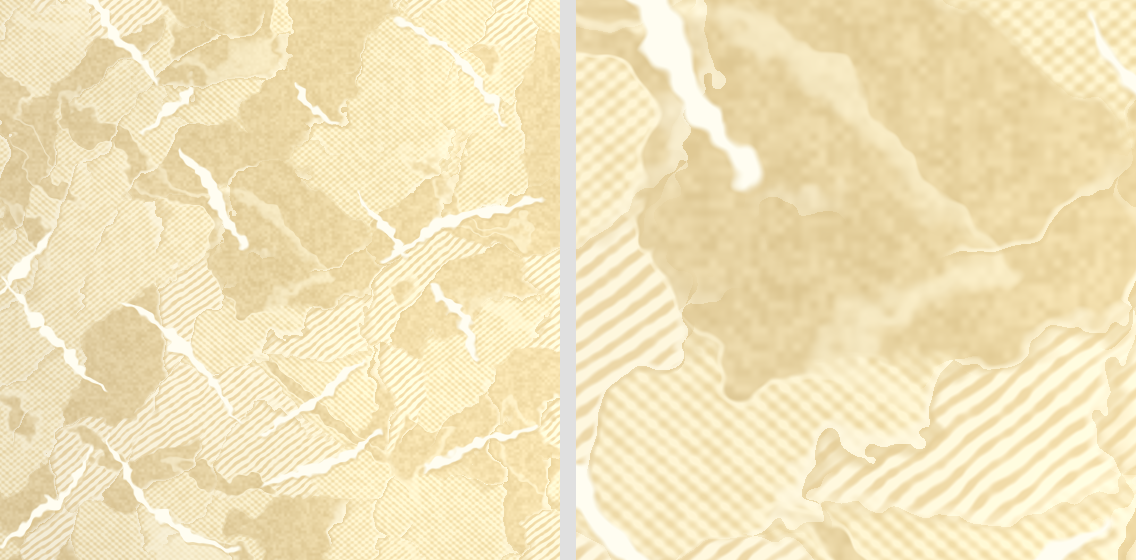
Left: the whole. Right: its middle third, enlarged.
Give the GLSL for this texture, as a WebGL 1 fragment shader.

```glsl
precision highp float;
// Cream damask cloth: irregular patches of fine twill, broad diagonal ribs and
// matte tan weave come from a warped, slanted Voronoi diagram. Crossing slivers,
// raised seams and frayed white threads are laid on top.
uniform vec2 u_resolution;

float hash(vec2 p) {
  return fract(sin(dot(p, vec2(127.1, 311.7))) * 43758.5453);
}

vec2 hash2(vec2 p) {
  return vec2(hash(p), hash(p + 37.4));
}

float noise(vec2 p) {
  vec2 i = floor(p), f = fract(p);
  f = f * f * (3.0 - 2.0 * f);
  return mix(mix(hash(i), hash(i + vec2(1, 0)), f.x),
             mix(hash(i + vec2(0, 1)), hash(i + vec2(1, 1)), f.x), f.y);
}

vec2 noise2(vec2 p) {
  return vec2(noise(p), noise(p + 51.7)) - 0.5;
}

// Coordinates along (x) and across (y) a line at the given angle
vec2 turn(vec2 p, float angle) {
  float c = cos(angle), s = sin(angle);
  return vec2(c * p.x + s * p.y, c * p.y - s * p.x);
}

vec3 matteWeave(vec2 uv) {
  float grain = 0.65 * noise(uv * 200.0) + 0.35 * noise(uv * 75.0);
  vec3 matte = mix(vec3(0.865, 0.775, 0.565), vec3(0.95, 0.88, 0.70), grain);
  return matte + 0.035 * smoothstep(0.4, 0.9, uv.x);
}

// Colour of one patch: matte, ribbed or finely dotted, chosen by its cell
vec3 weave(vec2 uv, vec2 cell) {
  float kind = hash(cell + 9.3);
  if (kind < 0.25) return matteWeave(uv);
  if (kind < 0.5) {
    float slant = 0.6 + 0.14 * hash(cell + 6.6);
    float phase = turn(uv, slant).y * 87.0 + 0.35 * noise(uv * 45.0);
    float rib = 0.5 + 0.5 * sin(6.2832 * phase) + 0.5 * (noise(uv * 150.0) - 0.5);
    rib = smoothstep(-0.05, 0.75, rib);
    return mix(vec3(0.93, 0.845, 0.65), vec3(1.0, 0.972, 0.865), rib);
  }
  float rise = sin(6.2832 * 122.0 * turn(uv, 0.68).y);
  float fall = sin(6.2832 * 118.0 * turn(uv, -0.72).y);
  float lean = mix(0.14, 0.4, hash(cell + 4.1));
  float dots = 0.62 + (0.54 - lean) * rise + lean * fall;
  dots += 0.5 * (noise(uv * 140.0) - 0.5);
  return mix(vec3(0.935, 0.855, 0.65), vec3(1.0, 0.962, 0.825), clamp(dots, 0.0, 1.0));
}

// Coverage of the beaded white threads, one per cell of a loose 4 by 4 grid
float threads(vec2 uv) {
  float cover = 0.0;
  vec2 wobble = noise2(uv * 30.0) * 0.016 + noise2(uv * 85.0) * 0.010;
  for (int i = 0; i < 16; i++) {
    vec2 id = vec2(mod(float(i), 4.0), floor(float(i) / 4.0));
    vec2 centre = (id + 0.1 + 0.8 * hash2(id + 2.6)) / 4.0;
    float pick = hash(id + 8.2);
    float angle = (pick < 0.6 ? 0.58 : -0.95) + 0.5 * (hash(id + 5.5) - 0.5);
    float reach = mix(0.04, 0.17, hash(id + 17.0));
    vec2 d = turn(uv - centre + wobble, angle);
    float bend = (hash(id + 23.0) - 0.5) * 5.0;
    float y = d.y + bend * (d.x * d.x - 0.3 * reach * reach);
    float taper = 1.0 - abs(d.x) / reach;
    float beads = noise(vec2(d.x * 75.0, pick * 90.0));
    float width = (0.003 + 0.012 * beads) * sqrt(max(taper, 0.0));
    float strand = 1.0 - smoothstep(-0.002, 0.003, abs(y) - width);
    cover = max(cover, strand * smoothstep(0.0, 0.08, taper));
  }
  return cover;
}

void main() {
  vec2 uv = gl_FragCoord.xy / u_resolution;

  // Slanted patch space with curved outlines and ragged edges
  vec2 bent = uv + 0.14 * noise2(uv * 5.0) + 0.065 * noise2(uv * 15.0)
            + 0.022 * noise2(uv * 42.0) + 0.012 * noise2(uv * 100.0);
  vec2 p = turn(bent, 0.66) * vec2(5.6, 9.4) + 3.0;

  // Two nearest patch centres
  float near = 9.0, next = 9.0;
  vec2 nearCell = vec2(0.0), nextCell = vec2(0.0);
  vec2 nearDir = vec2(0.0), nextDir = vec2(0.0);
  for (int j = -1; j <= 1; j++) {
    for (int i = -1; i <= 1; i++) {
      vec2 cell = floor(p) + vec2(float(i), float(j));
      vec2 dir = cell + hash2(cell) - p;
      float dist = length(dir);
      if (dist < near) {
        next = near; nextCell = nearCell; nextDir = nearDir;
        near = dist; nearCell = cell; nearDir = dir;
      } else if (dist < next) {
        next = dist; nextCell = cell; nextDir = dir;
      }
    }
  }

  // Weaves, blended softly across each border
  float border = next - near;
  vec3 own = weave(uv, nearCell);
  vec3 other = weave(uv, nextCell);
  vec3 color = mix(other, own, 0.5 + 0.5 * smoothstep(0.0, 0.07, border));

  // Narrow slivers crossing the patches, each with a pale rim
  float sliver = noise(turn(bent, -0.75) * vec2(5.0, 17.0));
  color = mix(color, vec3(1.0, 0.965, 0.84), 0.6 * smoothstep(0.72, 0.76, sliver));
  color = mix(color, matteWeave(uv), smoothstep(0.77, 0.82, sliver));

  // Raised seams: pale on one side, shaded on the other
  float side = dot(normalize(nextDir - nearDir), vec2(0.5, -0.86));
  float seam = (1.0 - smoothstep(0.03, 0.15, border)) * smoothstep(0.3, 0.6, noise(uv * 17.0));
  color = mix(color, vec3(1.0, 0.975, 0.88), seam * 0.8 * max(side, 0.0));
  color = mix(color, vec3(0.88, 0.785, 0.57), seam * 0.55 * max(-side, 0.0));

  // Light falls off towards the left; the cloth is slightly mottled
  float light = smoothstep(0.0, 0.75, uv.x + 0.2 * (uv.y - 0.5));
  color *= mix(vec3(0.965, 0.965, 0.985), vec3(1.018, 1.018, 1.01), light);
  color += 0.03 * (noise(uv * 6.0) - 0.5);

  // Threads with a thin shadow beneath
  color = mix(color, vec3(0.88, 0.78, 0.56), 0.45 * threads(uv + vec2(-0.003, 0.005)));
  color = mix(color, vec3(1.0, 0.994, 0.945), threads(uv));
  gl_FragColor = vec4(clamp(color, 0.0, 1.0), 1.0);
}
```
